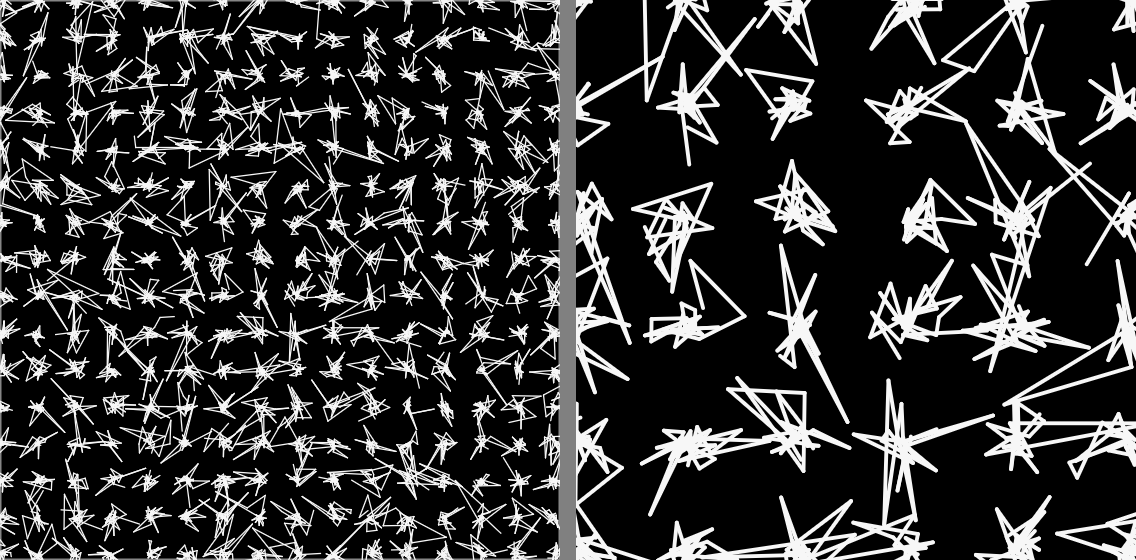
Left, the full canvas; right, a detail of the centre.
This pattern is drawn by a three.js fragment shader. Its source:

```glsl
// A 16 by 16 lattice of scribbled white stars on black inside a thin grey frame.
// Each star is one polyline through random points whose distance from the node
// falls off exponentially: a dense knot with a few long spikes reaching out.

#define NODES 16.0                  // stars across and up
#define SPACING 0.0658              // distance between nodes
#define FIRST_NODE vec2(0.004, 0.010)
#define SEGMENTS 24                 // strokes in one star
#define SPREAD 0.21                 // mean point distance, in spacings
#define MAX_REACH 1.4               // longest spike, in spacings
#define LINE_WIDTH 0.0023
#define FRAME_WIDTH 0.0027
#define PAPER vec3(0.0)
#define INK vec3(0.97)
#define FRAME_COLOR vec3(0.52)

varying vec2 vUv;

const float TAU = 6.2831853;

// Two random values in 0..1 for a node and a point index
vec2 hash2(vec3 p) {
  p = fract(p * vec3(0.1031, 0.1030, 0.0973));
  p += dot(p, p.yzx + 33.33);
  return fract((p.xx + p.yz) * p.zy);
}

// Scribble point relative to its node
vec2 starPoint(vec2 node, float index) {
  vec2 rnd = hash2(vec3(node * 7.0 + 3.7, index * 5.0 + 11.3));
  float angle = TAU * rnd.x;
  float reach = min(-SPREAD * log(max(rnd.y, 0.0001)), MAX_REACH);
  return SPACING * reach * vec2(cos(angle), sin(angle));
}

float segmentDistance(vec2 p, vec2 a, vec2 b) {
  vec2 ab = b - a;
  vec2 ap = p - a;
  float t = clamp(dot(ap, ab) / max(dot(ab, ab), 1e-9), 0.0, 1.0);
  return length(ap - ab * t);
}

// Share of the background left uncovered by one star
float starGaps(vec2 p, vec2 node, float pixel) {
  float gaps = 1.0;
  vec2 a = starPoint(node, 0.0);
  for (int i = 1; i <= SEGMENTS; i++) {
    vec2 b = starPoint(node, float(i));
    float d = segmentDistance(p, a, b);
    gaps *= 1.0 - clamp((0.5 * LINE_WIDTH - d) / pixel + 0.5, 0.0, 1.0);
    a = b;
  }
  return gaps;
}

void main() {
  float pixel = max(fwidth(vUv.x), 1e-5);
  vec2 nearest = floor((vUv - FIRST_NODE) / SPACING + 0.5);

  // Stars of the surrounding nodes, since spikes cross into other cells
  float gaps = 1.0;
  for (int j = -1; j <= 1; j++) {
    for (int i = -1; i <= 1; i++) {
      vec2 node = nearest + vec2(float(i), float(j));
      bool inside = min(node.x, node.y) > -0.5 && max(node.x, node.y) < NODES - 0.5;
      if (inside) {
        gaps *= starGaps(vUv - FIRST_NODE - node * SPACING, node, pixel);
      }
    }
  }

  // Frame under the strokes
  vec2 margin = min(vUv, 1.0 - vUv);
  float edge = min(margin.x, margin.y);
  float frame = clamp((FRAME_WIDTH - edge) / pixel + 0.5, 0.0, 1.0);
  vec3 color = mix(PAPER, FRAME_COLOR, frame);
  color = mix(INK, color, gaps);

  gl_FragColor = vec4(color, 1.0);
}
```
